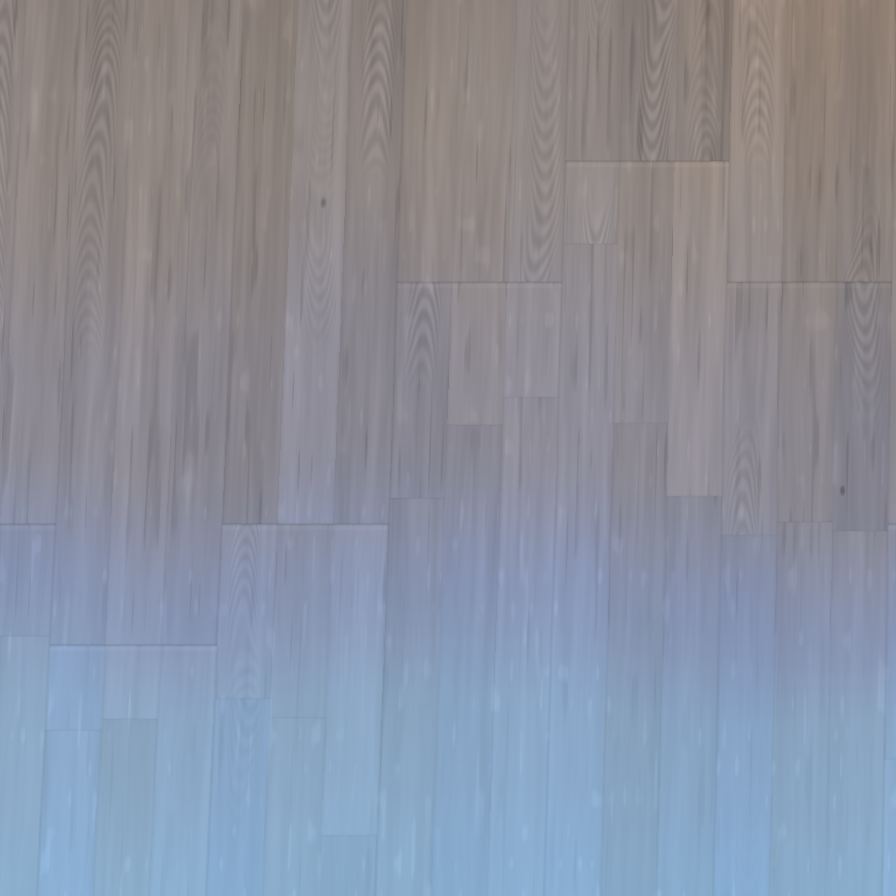
Write a WebGL 2 fragment shader that draws this texture.

```glsl
#version 300 es
precision highp float;
// Worn vertical wood floor of three-strip boards, fading from grey brown to cool blue light.
uniform vec2 u_resolution;
out vec4 fragColor;

float hash(vec2 p) {
  vec3 q = fract(vec3(p.xyx) * 0.1031);
  q += dot(q, q.yzx + 33.33);
  return fract((q.x + q.y) * q.z);
}

float noise(vec2 p) {
  vec2 cell = floor(p), f = fract(p);
  f = f * f * (3.0 - 2.0 * f);
  return mix(mix(hash(cell), hash(cell + vec2(1, 0)), f.x),
             mix(hash(cell + vec2(0, 1)), hash(cell + vec2(1, 1)), f.x), f.y);
}

// Light falling on the floor, from the blue near edge to the warm far edge
vec3 floorLight(vec2 p) {
  float y = p.y + 0.07 * (noise(p * vec2(5.0, 3.0) + 4.0) - 0.5)
          + 0.05 * smoothstep(0.75, 1.0, p.x) * smoothstep(0.1, 0.35, p.y);
  vec3 c = mix(vec3(0.54, 0.68, 0.81), vec3(0.54, 0.65, 0.77), smoothstep(0.0, 0.2, y));
  c = mix(c, vec3(0.53, 0.58, 0.70), smoothstep(0.18, 0.36, y));
  c = mix(c, vec3(0.55, 0.54, 0.58), smoothstep(0.32, 0.52, y));
  c = mix(c, vec3(0.56, 0.525, 0.51), smoothstep(0.52, 0.86, y));
  c = mix(c, vec3(0.53, 0.49, 0.47), 0.7 * smoothstep(0.85, 1.05, y));
  return mix(c, vec3(0.61, 0.53, 0.47), 0.8 * smoothstep(0.5, 1.1, p.x) * smoothstep(0.65, 1.05, p.y));
}

// Nested arches of growth rings around the middle of a strip
float archRings(vec2 q, float u, float seed) {
  float bend = u - 0.25 * (seed - 0.5) - 0.2 * (noise(vec2(seed * 50.0, q.y * 9.0)) - 0.5);
  float side = seed > 0.7 ? -1.0 : 1.0;
  float level = side * q.y * 42.0 + 28.0 * bend * bend
              + 2.2 * noise(q * vec2(40.0, 12.0) + seed * 70.0);
  float ring = abs(fract(level) - 0.5) * 2.0;
  float patches = smoothstep(0.5, 0.8, noise(vec2(seed * 91.0, q.y * 4.5)));
  float middle = 1.0 - smoothstep(0.12, 0.38, abs(bend));
  return (smoothstep(0.1, 0.9, ring) - 0.5) * patches * middle;
}

// Fine fibres drawn out along the boards
float fibres(vec2 q, float seed) {
  float sway = 0.008 * (noise(vec2(q.x * 18.0, q.y * 5.0) + seed * 40.0) - 0.5);
  vec2 g = vec2(q.x + sway, q.y) + seed * 7.0;
  return 0.45 * (noise(g * vec2(70.0, 2.5)) - 0.5)
       + 0.40 * (noise(g * vec2(170.0, 7.0)) - 0.5)
       + 0.25 * (noise(g * vec2(320.0, 22.0)) - 0.5);
}

void main() {
  vec2 p = gl_FragCoord.xy / u_resolution;
  float soft = 1.0 / min(u_resolution.x, u_resolution.y);

  // Seams lean slightly, more so on the left
  vec2 q = vec2(p.x + (1.0 - p.y) * mix(0.05, 0.015, p.x), p.y);
  float across = (q.x - 0.09) / 0.182 + 1.0;
  float board = floor(across);
  float strip = floor(across * 3.0);
  float u = fract(across * 3.0) - 0.5;

  // Board ends step in a staggered wave; strips are cut again at random heights
  float jointY = 0.55 - 0.27 * cos((board - 1.0) * 1.047);
  float row = smoothstep(-soft, soft, q.y - jointY);
  float cutY = jointY - 0.08 - 0.3 * hash(vec2(strip, 5.0));
  float cut = smoothstep(-soft, soft, q.y - cutY);
  float piece = q.y > jointY ? 2.0 : (q.y > cutY ? 1.0 : 0.0);
  float seed = hash(vec2(strip + 17.0, piece + 3.0));

  // Tone of each piece, blended over its end joints
  float toneLow = mix(hash(vec2(strip, 11.0)), hash(vec2(strip, 12.0)), cut);
  float tone = mix(toneLow, hash(vec2(strip, 13.0)), row) - 0.5;

  float dry = smoothstep(0.1, 0.6, p.y);  // grain shows less under the glare
  float shade = 1.0 + tone * mix(0.055, 0.085, dry);
  shade += fibres(q, seed) * mix(0.07, 0.17, dry);
  shade += archRings(q, u, seed) * mix(0.03, 0.11, dry) * step(0.35, seed);

  // Dark pores and pale scuffs
  float pore = noise(q * vec2(210.0, 11.0) + seed * 30.0);
  shade -= 0.09 * smoothstep(0.78, 0.96, pore) * mix(0.3, 1.0, dry);
  float scuff = noise(q * vec2(150.0, 28.0) + 60.0);
  shade += 0.05 * smoothstep(0.8, 0.97, scuff);

  // Few small knots, one at most in each cell
  vec2 cell = floor(q * vec2(9.0, 6.0));
  vec2 spot = (cell + 0.25 + 0.5 * vec2(hash(cell + 21.0), hash(cell + 47.0))) / vec2(9.0, 6.0);
  float knot = length((q - spot) * vec2(1.0, 0.5));
  shade -= 0.2 * step(0.88, hash(cell + 73.0)) * (1.0 - smoothstep(0.001, 0.004, knot));

  // Thin seams between strips, a little stronger between boards, and end joints
  float seam = (0.5 - abs(u)) * 0.0607;
  float boardSeam = (0.5 - abs(fract(across) - 0.5)) * 0.182;
  shade -= 0.025 * (1.0 - smoothstep(0.0004, 0.0016 + soft, seam));
  shade -= 0.025 * (1.0 - smoothstep(0.0004, 0.0016 + soft, boardSeam));
  shade -= 0.07 * (1.0 - smoothstep(0.0005, 0.0012 + soft, abs(q.y - jointY)));
  shade += 0.03 * (1.0 - smoothstep(0.001, 0.004, abs(q.y - jointY + 0.004)));
  shade -= 0.025 * (1.0 - smoothstep(0.0005, 0.0012 + soft, abs(q.y - cutY)));

  // Faint hue drift between pieces
  vec3 hue = 1.0 + vec3(-0.012, 0.0, 0.018) * (seed - 0.5) * 2.0;
  fragColor = vec4(floorLight(p) * hue * shade, 1.0);
}
```
